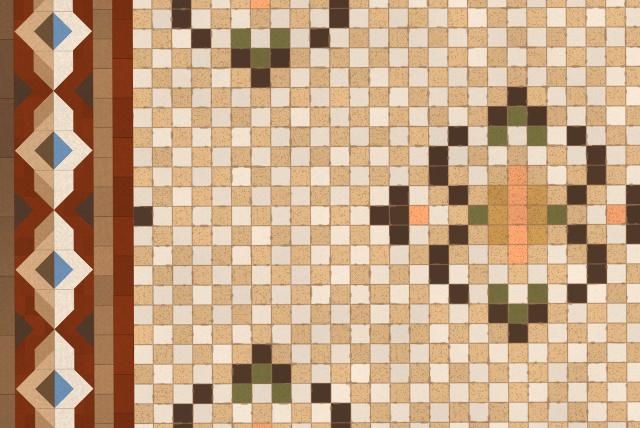
Reproduce this pattern procedurally as a Shadertoy shader.

```glsl
#define TILE 0.0461
#define CENTRE vec2(1.2095, 0.498)
#define TILT 0.004
#define GROUT_WIDTH 0.022
#define SPECKLE 0.16
#define REPEAT 26.0
#define STAR_PERIOD 6.04
#define STAR_PHASE 3.355
#define BORDER_AXIS -23.5

const vec3 WHITE = vec3(.93, .87, .80);
const vec3 TAN = vec3(.86, .70, .51);
const vec3 DARK = vec3(.31, .22, .16);
const vec3 GREEN = vec3(.46, .43, .24);
const vec3 SALMON = vec3(.97, .64, .43);
const vec3 OCHRE = vec3(.79, .59, .32);
const vec3 BROWN = vec3(.64, .47, .32);
const vec3 RED = vec3(.48, .19, .07);
const vec3 BLUE = vec3(.42, .56, .70);
const vec3 GROUT = vec3(.60, .45, .32);

float hash(vec2 p) {
    return fract(sin(dot(p, vec2(127.1, 311.7))) * 43758.5453);
}

float noise(vec2 p) {
    vec2 i = floor(p), f = fract(p);
    f = f * f * (3. - 2. * f);
    return mix(mix(hash(i), hash(i + vec2(1, 0)), f.x),
               mix(hash(i + vec2(0, 1)), hash(i + 1.), f.x), f.y);
}

// Coverage of a region where d < 0, softened over one pixel
float cover(float d, float px) { return clamp(.5 - d / px, 0., 1.); }

bool at(vec2 a, float x, float y) {
    return abs(a.x - x) + abs(a.y - y) < .5;
}

// Colour of one square tile: checkerboard with staggered medallions
vec3 tileColor(vec2 cell) {
    float h = hash(cell + 7.);
    bool pale = mod(cell.x + cell.y, 2.) < .5;
    vec3 col = pale ? WHITE : TAN;
    if (!pale && h > .975) col = mix(TAN, BROWN, .65);

    vec2 a = abs(mod(cell + REPEAT * .5, REPEAT) - REPEAT * .5);
    if (a.x + a.y > REPEAT * .5) a = abs(REPEAT * .5 - a);

    if (a.x < .5 && a.y < 2.5 || at(a, 5., 0.)) col = SALMON;
    if (at(a, 1., 0.) || at(a, 1., 1.)) col = OCHRE;
    if (at(a, 0., 5.) || at(a, 1., 4.) || at(a, 2., 0.)) col = GREEN;
    bool ring = at(a, 3., 4.) || at(a, 4., 3.) || at(a, 4., 2.) || at(a, 3., 1.);
    bool tip = at(a, 0., 6.) || at(a, 1., 5.);
    bool link = at(a, 6., 1.) || at(a, 6., 0.) || at(a, 7., 0.);
    if (ring || tip || link) col = DARK;
    return col * (.965 + .07 * hash(cell));
}

vec3 mosaic(vec2 q, float px) {
    vec2 cell = floor(q + .5);
    vec2 f = abs(q - cell);
    vec3 col = tileColor(cell);
    // Fine pits, mostly in the sandy tiles
    float sandy = smoothstep(.15, .3, col.r - col.b);
    float pits = noise(q * 17.) * .6 + noise(q * 31.) * .4;
    col *= 1. - SPECKLE * mix(.2, 1., sandy) * (smoothstep(.45, .9, pits) - .12);
    // Chipped joints
    float chip = .045 * smoothstep(.55, 1., noise(q * 4.5));
    float joint = .5 - max(f.x, f.y) - GROUT_WIDTH - chip;
    return mix(col, GROUT, .75 * cover(joint, px * 1.3));
}

// Two-tone stars with blue and dark diamonds on a red strip
vec3 starStrip(vec2 q, float px) {
    float x = q.x - BORDER_AXIS, ax = abs(x);
    float d = abs(mod(q.y - STAR_PHASE + STAR_PERIOD * .5, STAR_PERIOD) - STAR_PERIOD * .5);
    float right = cover(-x, px);
    vec3 col = RED * (.94 + .12 * hash(floor(q)));

    float wedge = 1.03 + abs(d - STAR_PERIOD * .5) - ax;
    col = mix(col, DARK, cover(wedge, px));

    vec3 leftTone = mix(vec3(.70, .53, .37), vec3(.82, .66, .50),
                        cover(abs(ax + d - 1.5) - .5, px));
    float star = ax - max(1.97 - d, min(1., STAR_PERIOD * .5 - d));
    col = mix(col, mix(leftTone, WHITE, right), cover(star, px));

    vec3 core = mix(vec3(.42, .31, .21), BLUE, right);
    col = mix(col, core, cover(ax + d - .97, px));

    // Joints between the cut pieces
    float joint = min(ax, max(abs(d - 1.), ax - 1.));
    joint = min(joint, abs(star));
    return mix(col, GROUT * .8, .4 * cover(joint - .015, px));
}

// Plain columns of oblong tiles
vec3 plainColumn(vec2 q, vec3 tone, float tall, float px) {
    float row = floor(q.y / tall);
    float joint = abs(fract(q.y / tall + .5) - .5) * tall - .015;
    vec3 col = tone * (.92 + .16 * hash(vec2(row, floor(q.x + .5))));
    return mix(col, col * .72, cover(joint, px));
}

vec3 border(vec2 q, float px) {
    vec3 col = starStrip(q, px);
    vec3 edgeTone = mix(vec3(.55, .40, .27), vec3(.45, .32, .22), smoothstep(-6., 2., q.y));
    col = mix(col, plainColumn(q, edgeTone, 3., px), cover(q.x + 25.5, px));
    col = mix(col, plainColumn(q, BROWN, 1.5, px), cover(-21.5 - q.x, px));
    col = mix(col, plainColumn(q, RED, 2., px), cover(-20.5 - q.x, px));
    float seam = min(abs(q.x + 25.5), min(abs(q.x + 21.5), abs(q.x + 20.5)));
    col = mix(col, RED * .8, .5 * cover(seam - .02, px));
    return col * (.96 + .08 * noise(q * 14.));
}

void mainImage(out vec4 fragColor, in vec2 fragCoord) {
    float px = 1. / (iResolution.y * TILE);
    vec2 d = (fragCoord / iResolution.y - CENTRE) / TILE;
    vec2 q = d + TILT * vec2(d.y, -d.x);

    vec3 col = mix(mosaic(q, px), border(q, px), cover(q.x + 19.47, px));
    // Broad, faint wear
    col *= .98 + .04 * noise(q * .35);
    fragColor = vec4(col, 1.);
}
```
